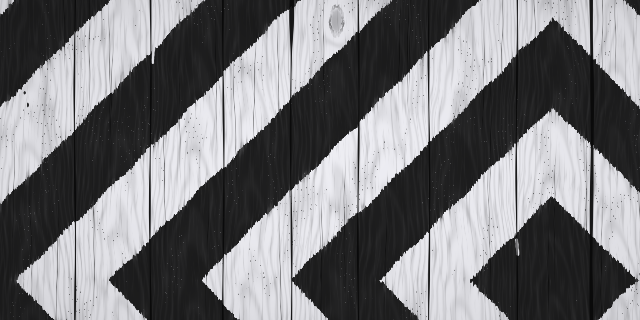
Write a Shadertoy shader that draws this texture.

```glsl
// Weathered vertical planks painted with concentric black and white diamonds.

vec2 hash2(vec2 p) {
    return fract(sin(vec2(dot(p, vec2(127.1, 311.7)), dot(p, vec2(269.5, 183.3)))) * 43758.5);
}

// Distance to the nearest jittered cell point
float cellular(vec2 p) {
    vec2 cell = floor(p);
    float nearest = 2.0;
    for (int j = -1; j <= 1; j++)
        for (int i = -1; i <= 1; i++) {
            vec2 c = cell + vec2(i, j);
            nearest = min(nearest, length(c + hash2(c) - p));
        }
    return nearest;
}

float segmentDistance(vec2 p, vec2 a, vec2 b) {
    vec2 ab = b - a;
    return length(p - a - ab * clamp(dot(p - a, ab) / dot(ab, ab), 0.0, 1.0));
}

// Coverage of a shape whose signed distance is d
float fill(float d, float px) {
    return 1.0 - smoothstep(-0.6 * px, 0.6 * px, d);
}

// Signed distance to the white bands; bands widen slightly outward
float bandDistance(vec2 p) {
    vec2 q = abs(p - vec2(1.727, 0.124));
    float ring = (sqrt(0.0724 + 0.0072 * (q.x + q.y)) - 0.269) / 0.0036;
    float toEdge = (0.5 - abs(fract(ring) - 0.5)) * 0.2;
    return mod(floor(ring), 2.0) > 0.5 ? -toEdge : toEdge;
}

void mainImage(out vec4 fragColor, in vec2 fragCoord) {
    float px = 1.0 / iResolution.y;
    vec2 p = fragCoord * px;
    p.x *= 2.0 * iResolution.y / iResolution.x;

    // Plank bounds and the gaps between them
    float seams[8] = float[8](0.234, 0.470, 0.698, 0.910, 1.120, 1.341, 1.615, 1.849);
    float left = 0.0, right = 2.03, plank = 0.0, gap = 0.0;
    for (int i = 0; i < 8; i++) {
        float x = seams[i] + 0.0018 * sin(p.y * 7.0 + float(i) * 2.3);
        float halfWidth = 0.0022 + 0.0007 * sin(p.y * 19.0 + float(i));
        if (i == 3) halfWidth += 0.005 * smoothstep(0.82, 0.96, p.y);
        if (i == 7) halfWidth += 0.0028;
        gap = max(gap, fill(abs(p.x - x) - halfWidth, px));
        if (p.x > x) { left = x; plank = float(i + 1); }
        else right = min(right, x);
    }
    vec2 seed = hash2(vec2(plank, 4.0));

    // Wood grain: arched rings, wavering fibres, and a knot
    float knot = length((p - vec2(1.052, 0.935)) / vec2(0.021, 0.045));
    float u = p.x - mix(left, right, 0.3 + 0.4 * seed.x);
    u += 0.007 * sin(p.y * 8.0 + seed.y * 20.0) + 0.003 * sin(p.y * 23.0 + plank);
    float phase = 2000.0 * u * u + (18.0 + 14.0 * seed.y) * p.y + 9.0 * exp(-0.3 * knot * knot);
    phase += 0.8 * sin(p.y * 37.0 + p.x * 60.0);
    float rings = pow(0.5 + 0.5 * sin(phase), 3.0);
    float fibre = cellular(vec2(u * 130.0, p.y * 9.0) + plank * 17.0);
    float blotch = cellular(p * vec2(13.0, 5.0) + 3.0);
    float speck = cellular(p * vec2(75.0, 42.0));

    // Painted bands with ragged edges, shifted a little on each plank
    float rough = cellular(p * vec2(150.0, 70.0)) - 0.5;
    float shift = 0.007 * (seed.x - 0.5) + 0.003 * sin(p.x * 31.0 + p.y * 17.0);
    float d = bandDistance(p) + shift + 0.009 * rough + 0.004 * (fibre - 0.5);
    float white = fill(d, px);

    // Drips of white paint
    float drip = segmentDistance(p, vec2(0.480, 0.850), vec2(0.477, 0.805));
    drip = min(drip, segmentDistance(p, vec2(1.614, 0.250), vec2(1.619, 0.205)));
    white = max(white, fill(drip - 0.0045 - 0.002 * rough, px));

    // Long drying cracks in each plank
    float crack = 0.0;
    for (int i = 0; i < 4; i++) {
        vec2 h = hash2(vec2(plank, float(i) + 11.0));
        float x = mix(left, right, 0.08 + 0.84 * h.x);
        x += 0.005 * sin(p.y * 5.0 + h.y * 30.0) + 0.0012 * sin(p.y * 41.0 + h.x * 9.0);
        float span = 1.0 - smoothstep(0.05, 0.28, abs(p.y - h.y));
        crack = max(crack, span * fill(abs(p.x - x) - 0.0008, px));
    }

    // Light and dark paint shades
    float light = 0.915 - 0.07 * rings - 0.10 * smoothstep(0.45, 0.95, fibre);
    light -= 0.07 * smoothstep(0.45, 0.9, blotch) + 0.45 * crack;
    light -= 0.35 * smoothstep(0.13, 0.04, speck) * step(0.55, blotch);
    float outline = smoothstep(0.22, 0.05, abs(knot - 1.0 - 0.3 * rough));
    light -= 0.40 * outline * (0.6 + 0.4 * sin(p.y * 90.0));
    light -= 0.15 * smoothstep(1.0, 0.6, knot);

    float dark = 0.115 + 0.025 * rings + 0.03 * smoothstep(0.4, 0.9, fibre);
    dark += 0.02 * (blotch - 0.5) - 0.06 * crack;
    dark += 0.16 * smoothstep(0.10, 0.03, speck) * step(0.6, blotch);

    // Worn paint beside the edges
    float wear = smoothstep(0.022, 0.0, abs(d)) * smoothstep(0.55, 0.85, fibre);
    light -= 0.16 * wear;
    dark += 0.10 * wear;

    // Small nail holes on the left plank
    float hole = min(length((p - vec2(0.087, 0.672)) / vec2(0.6, 1.4)),
                     length((p - vec2(0.077, 0.710)) / vec2(0.7, 1.0)));
    light = mix(light, 0.15, fill(hole - 0.005, px));

    // Gaps and soft corner falloff
    float shade = mix(mix(dark, light, white), 0.035, gap * 0.93);
    vec2 corner = (p - vec2(1.05, 0.5)) / vec2(1.05, 0.5);
    shade *= 1.02 - 0.06 * dot(corner, corner);
    fragColor = vec4(clamp(shade * vec3(0.995, 0.995, 1.018), 0.0, 1.0), 1.0);
}
```
